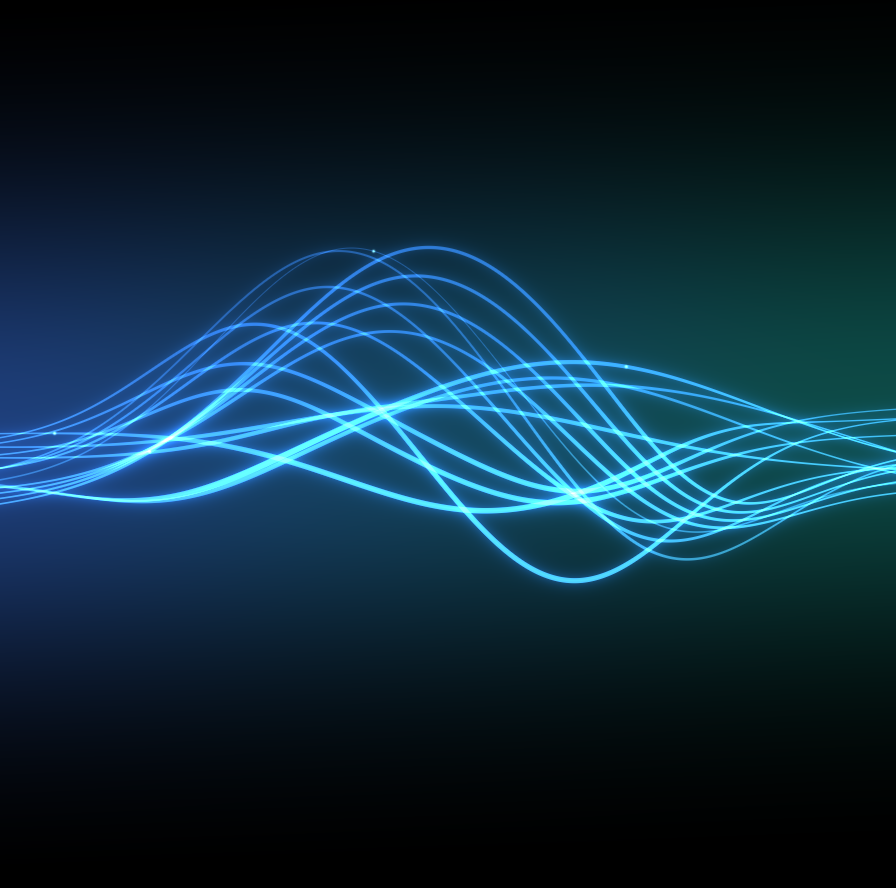
Give the GLSL for this background, as a WebGL 1 fragment shader.

```glsl
precision highp float;
uniform vec2 u_resolution;

#define LEFT_BLUE vec3(0.12, 0.245, 0.49)
#define MID_TEAL vec3(0.08, 0.275, 0.38)
#define RIGHT_GREEN vec3(0.05, 0.29, 0.275)
#define LINE_CYAN vec3(0.22, 0.50, 0.62)
#define LINE_BLUE vec3(0.14, 0.31, 0.58)
#define GLOW_BLUE vec3(0.06, 0.20, 0.42)
#define GLOW_REACH 0.006
#define END_WIDTH 0.0009
#define SPARK_SIZE 0.0016
#define BAND_HEIGHT 0.28

// ends: left and right height; hills: centre, height, width;
// look: half width, brightness, spark position
struct Strand {
  vec2 ends;
  vec3 hillA;
  vec3 hillB;
  vec3 look;
};

// Gaussian hill: value and slope
vec2 hill(float x, vec3 h) {
  float t = (x - h.x) / h.z;
  float value = h.y * exp(-t * t);
  return vec2(value, -2.0 * t / h.z * value);
}

vec2 curve(float x, Strand s) {
  vec2 base = vec2(mix(s.ends.x, s.ends.y, x), s.ends.y - s.ends.x);
  return base + hill(x, s.hillA) + hill(x, s.hillB);
}

Strand blend(Strand a, Strand b, float t) {
  return Strand(mix(a.ends, b.ends, t), mix(a.hillA, b.hillA, t),
                mix(a.hillB, b.hillB, t), mix(a.look, b.look, t));
}

// One glowing line, thin at both ends, finer and bluer where it climbs
vec3 drawStrand(vec2 p, Strand s) {
  vec2 c = curve(p.x, s);
  float dist = abs(p.y - c.x) / sqrt(1.0 + c.y * c.y);
  float pixel = 1.0 / u_resolution.y;
  float body = smoothstep(0.0, 0.30, p.x) * (1.0 - smoothstep(0.62, 0.95, p.x));
  float climb = smoothstep(0.45, 0.62, c.x);
  float halfWidth = mix(min(END_WIDTH, s.look.x), s.look.x, body) * mix(1.0, 0.65, climb);
  float core = clamp((halfWidth - dist) / pixel + 0.5, 0.0, 1.0);
  vec3 tint = mix(LINE_CYAN, LINE_BLUE, climb);
  float glow = exp(-dist / GLOW_REACH) * halfWidth / 0.003;
  float light = s.look.y * mix(1.0, 0.75, climb) * mix(0.75, 1.0, smoothstep(0.1, 0.4, p.x));
  return light * (tint * core + GLOW_BLUE * glow);
}

vec3 drawSpark(vec2 p, Strand s) {
  float d = length(p - vec2(s.look.z, curve(s.look.z, s).x));
  float size = max(SPARK_SIZE, 0.7 / u_resolution.y);
  return vec3(0.5, 0.8, 0.8) * exp(-d * d / (size * size));
}

// Evenly spaced strands from a to b
vec3 ribbon(vec2 p, float count, Strand a, Strand b) {
  vec3 light = drawSpark(p, a);
  for (int i = 0; i < 4; i++) {
    if (float(i) >= count) break;
    light += drawStrand(p, blend(a, b, float(i) / max(count - 1.0, 1.0)));
  }
  return light;
}

// Horizontal band of colour fading to black
vec3 backdrop(vec2 p) {
  vec3 hue = mix(LEFT_BLUE, MID_TEAL, smoothstep(-0.1, 0.55, p.x));
  hue = mix(hue, RIGHT_GREEN, smoothstep(0.4, 1.0, p.x));
  float t = (p.y - mix(0.505, 0.54, p.x)) / BAND_HEIGHT;
  return hue * max(exp(-t * t) - 0.05, 0.0) / 0.95;
}

void main() {
  vec2 p = gl_FragCoord.xy / u_resolution;
  vec3 color = backdrop(p);

  // High arches on the left
  color += ribbon(p, 3.0,
    Strand(vec2(0.46, 0.49), vec3(0.378, 0.247, 0.22), vec3(0.75, -0.125, 0.17), vec3(0.0018, 0.75, -1.0)),
    Strand(vec2(0.465, 0.475), vec3(0.352, 0.168, 0.20), vec3(0.716, -0.065, 0.15), vec3(0.0025, 0.95, -1.0)));
  Strand fine = Strand(vec2(0.45, 0.46), vec3(0.392, 0.267, 0.215), vec3(0.75, -0.07, 0.15), vec3(0.0009, 0.6, 0.417));
  color += ribbon(p, 1.0, fine, fine);

  // Broad arches in the middle
  color += ribbon(p, 4.0,
    Strand(vec2(0.4265, 0.49), vec3(0.473, 0.265, 0.243), vec3(0.80, -0.08, 0.14), vec3(0.0029, 1.0, 0.167)),
    Strand(vec2(0.445, 0.45), vec3(0.436, 0.18, 0.235), vec3(0.77, -0.062, 0.15), vec3(0.0025, 0.95, -1.0)));

  // Low crests that dip right of the middle
  color += ribbon(p, 2.0,
    Strand(vec2(0.496, 0.54), vec3(0.267, 0.083, 0.16), vec3(0.65, -0.078, 0.165), vec3(0.0029, 0.95, -1.0)),
    Strand(vec2(0.485, 0.51), vec3(0.267, 0.07, 0.15), vec3(0.625, -0.067, 0.17), vec3(0.0029, 0.95, 0.866)));

  // Deepest dip
  Strand deep = Strand(vec2(0.50, 0.53), vec3(0.29, 0.13, 0.17), vec3(0.64, -0.175, 0.18), vec3(0.0029, 1.0, -1.0));
  color += ribbon(p, 1.0, deep, deep);

  // Long shallow bowl
  Strand bowl = Strand(vec2(0.512, 0.53), vec3(0.80, 0.015, 0.10), vec3(0.547, -0.097, 0.23), vec3(0.0031, 1.0, 0.061));
  color += ribbon(p, 1.0, bowl, bowl);

  // Bright rising pair
  color += ribbon(p, 2.0,
    Strand(vec2(0.458, 0.46), vec3(0.638, 0.133, 0.30), vec3(0.18, -0.032, 0.15), vec3(0.0035, 1.2, 0.699)),
    Strand(vec2(0.459, 0.445), vec3(0.62, 0.124, 0.29), vec3(0.19, -0.033, 0.15), vec3(0.0026, 0.9, -1.0)));

  // Gentle pair through the centre
  color += ribbon(p, 2.0,
    Strand(vec2(0.48, 0.43), vec3(0.69, 0.12, 0.38), vec3(0.36, 0.012, 0.12), vec3(0.0027, 0.95, -1.0)),
    Strand(vec2(0.495, 0.47), vec3(0.50, 0.06, 0.26), vec3(0.36, 0.0, 0.12), vec3(0.0027, 0.95, -1.0)));

  gl_FragColor = vec4(min(color, 1.0), 1.0);
}
```
